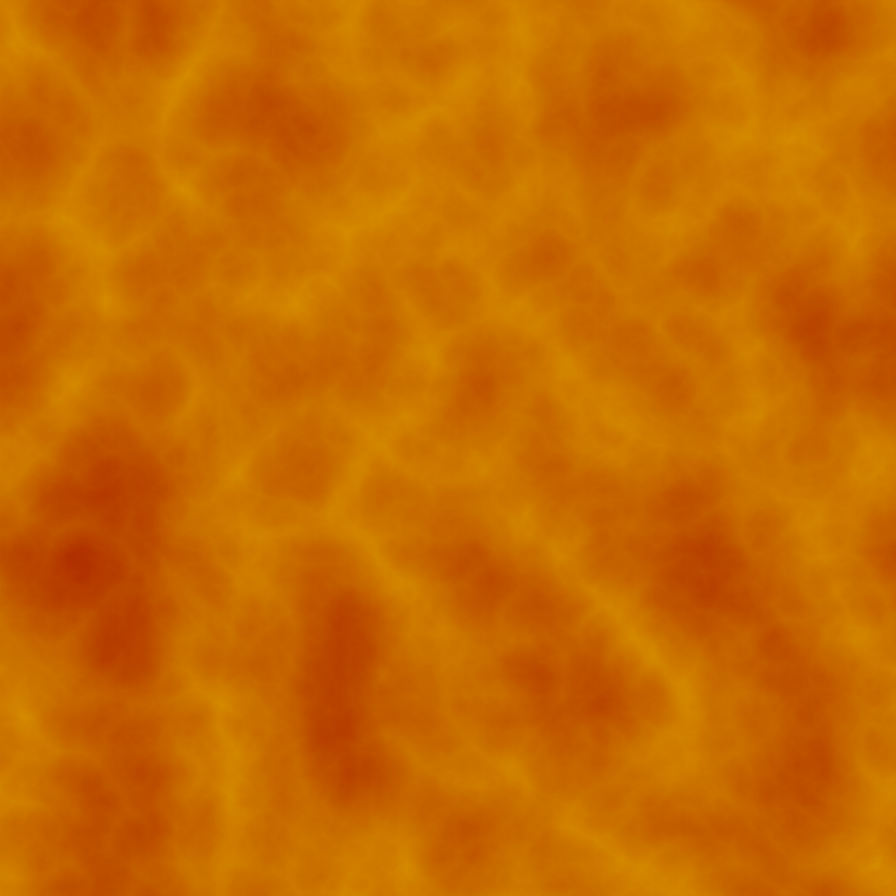
Reproduce this texture procedurally as a three.js fragment shader.

```glsl
varying vec2 vUv;

const vec3 CREASE_COLOR = vec3(0.835, 0.553, 0.0);  // where turbulence is 0
const vec3 EMBER_COLOR = vec3(0.680, 0.160, 0.0);   // where turbulence is 1
const float BASE_CELLS = 4.0;                       // whole number, so it tiles
const int OCTAVES = 6;
const float GAIN = 0.5;
const float CONTRAST = 1.0;
const float TAU = 6.2831853;

// Random value in 0..1 for a lattice point
float hash(vec3 p) {
  p = fract(p * vec3(0.1031, 0.1030, 0.0973));
  p += dot(p, p.yzx + 33.33);
  return fract((p.x + p.y) * p.z);
}

// Unit gradient at a lattice point, wrapped to the period
vec2 gradient(vec2 cell, float period, float seed) {
  float angle = TAU * hash(vec3(mod(cell, period), seed));
  return vec2(cos(angle), sin(angle));
}

// Periodic gradient noise, about -0.7..0.7
float gradientNoise(vec2 p, float period, float seed) {
  vec2 cell = floor(p);
  vec2 f = p - cell;
  vec2 fade = f * f * f * (f * (f * 6.0 - 15.0) + 10.0);
  vec2 right = vec2(1.0, 0.0);
  vec2 up = vec2(0.0, 1.0);
  float a = dot(gradient(cell, period, seed), f);
  float b = dot(gradient(cell + right, period, seed), f - right);
  float c = dot(gradient(cell + up, period, seed), f - up);
  float d = dot(gradient(cell + 1.0, period, seed), f - 1.0);
  return mix(mix(a, b, fade.x), mix(c, d, fade.x), fade.y);
}

// Sum of folded octaves: soft blobs parted by thin creases
float turbulence(vec2 uv) {
  float sum = 0.0;
  float amplitude = 1.0;
  float cells = BASE_CELLS;
  for (int i = 0; i < OCTAVES; i++) {
    float seed = 17.0 + 11.0 * float(i);
    // Shift each octave so that the lattices do not line up
    vec2 shift = vec2(0.37, 0.71) * float(i);
    sum += amplitude * abs(gradientNoise(uv * cells + shift, cells, seed));
    amplitude *= GAIN;
    cells *= 2.0;
  }
  return sum;
}

void main() {
  float heat = clamp(CONTRAST * turbulence(vUv), 0.0, 1.2);
  gl_FragColor = vec4(mix(CREASE_COLOR, EMBER_COLOR, heat), 1.0);
}
```
